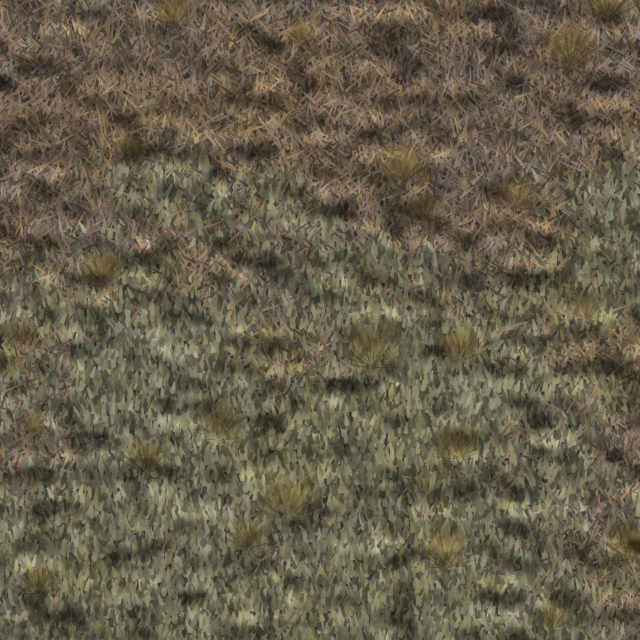
Write a WebGL 1 fragment shader that draws this texture.

```glsl
precision highp float;
// Dry hillside: sagebrush below thinning into brown straw and ochre grass above.
// Layers of short hashed strands are painted over dark earth, coloured by a
// noise map of plant cover, then shaded as clumps and dotted with grass tufts.

uniform vec2 u_resolution;

const vec3 EARTH = vec3(0.23, 0.21, 0.185);
const vec3 MAUVE = vec3(0.41, 0.365, 0.345);
const vec3 STRAW = vec3(0.46, 0.385, 0.28);
const vec3 SAGE = vec3(0.455, 0.45, 0.37);
const vec3 MOSS = vec3(0.44, 0.415, 0.27);
const vec3 OCHRE = vec3(0.46, 0.385, 0.215);

const int LAYERS = 8;
const float STRAND_CELLS = 64.0;          // strands per canvas height, each layer
const float SOFTNESS = 0.0014;            // edge blur in canvas units
const vec2 STRAW_SIZE = vec2(0.09, 0.75); // half width, half length in cells
const vec2 SAGE_SIZE = vec2(0.17, 0.38);
const float STRAW_SPREAD = 2.6;           // range of tilt in radians
const float SAGE_SPREAD = 1.0;
const vec2 CLUMP_SCALE = vec2(26.0, 36.0);
const float RELIEF = 0.75;
const float TUFT_CELLS = 7.0;
const float TUFT_STRENGTH = 0.65;

float hash(vec2 p) {
  return fract(sin(dot(p, vec2(127.1, 311.7))) * 43758.5453);
}

float noise(vec2 p) {
  vec2 i = floor(p);
  vec2 f = fract(p);
  f = f * f * (3.0 - 2.0 * f);
  float low = mix(hash(i), hash(i + vec2(1.0, 0.0)), f.x);
  float high = mix(hash(i + vec2(0.0, 1.0)), hash(i + 1.0), f.x);
  return mix(low, high, f.y);
}

float fbm(vec2 p) {
  float sum = 0.0;
  float gain = 0.53;
  for (int i = 0; i < 4; i++) {
    sum += gain * noise(p);
    p = p * 2.1 + 17.3;
    gain *= 0.5;
  }
  return sum;
}

// Coverage of one tapered strand centred on the origin
float strand(vec2 d, float tilt, vec2 size, float blur) {
  float c = cos(tilt);
  float s = sin(tilt);
  vec2 q = vec2(c * d.x - s * d.y, s * d.x + c * d.y);
  float along = clamp(q.y, -size.y, size.y);
  float width = size.x * (1.0 - 0.4 * along / size.y);
  return 1.0 - smoothstep(-blur, blur, length(q - vec2(0.0, along)) - width);
}

// Paints one layer; far rows come first so that near ones overlap them
vec3 paintStrands(vec3 color, vec2 p, float layer, float sageCover, float dryTone) {
  vec2 q = p * STRAND_CELLS + layer * vec2(7.31, 3.17);
  float blur = max(SOFTNESS, 0.7 / u_resolution.y) * STRAND_CELLS;
  for (int j = 0; j < 3; j++) {
    for (int i = 0; i < 3; i++) {
      vec2 cell = floor(q) + vec2(float(i) - 1.0, 1.0 - float(j));
      vec2 key = cell + layer * 19.7;
      float kind = hash(key + 3.1);
      float tone = hash(key + 8.7);
      vec2 center = cell + vec2(hash(key), hash(key + 5.3));
      float sage = smoothstep(-0.1, 0.1, sageCover - kind);
      float tilt = (hash(key + 11.9) - 0.5) * mix(STRAW_SPREAD, SAGE_SPREAD, sage);
      vec2 size = mix(STRAW_SIZE, SAGE_SIZE, sage) * vec2(1.0, 0.7 + 0.5 * tone);
      float hue = fract(kind * 7.0 + tone * 3.0);
      vec3 dry = mix(MAUVE, STRAW, smoothstep(0.2, 0.8, 0.55 * hue + dryTone * 0.5));
      vec3 green = mix(SAGE, MOSS, smoothstep(0.35, 0.95, 0.5 * hue + dryTone * 0.5));
      vec3 ink = mix(dry, green, sage) * mix(0.58, 1.3, tone);
      color = mix(color, ink, 0.9 * strand(q - center, tilt, size, blur));
    }
  }
  return color;
}

// Fans of ochre grass blades on scattered roots
vec3 paintTufts(vec3 color, vec2 p) {
  vec2 q = p * TUFT_CELLS;
  for (int j = 0; j < 3; j++) {
    for (int i = 0; i < 3; i++) {
      vec2 cell = floor(q) + vec2(float(i) - 1.0, 1.0 - float(j));
      vec2 root = cell + vec2(hash(cell + 2.3), hash(cell + 6.1));
      float radius = mix(0.2, 0.48, hash(cell + 9.4));
      float present = step(hash(cell + 4.8), 0.3 + 0.4 * root.y / TUFT_CELLS);
      vec2 d = q - root;
      float angle = atan(d.x, d.y + 0.5 * radius);
      float reach = length(d * vec2(1.0, 1.2)) / radius;
      float blades = noise(vec2(angle * 15.0, reach * 3.0) + cell * 13.0);
      float mask = 1.0 - smoothstep(0.15, 1.0, reach + 0.5 * (blades - 0.5));
      float light = 0.62 + 0.5 * blades + 0.3 * clamp(d.y / radius, -0.7, 0.7);
      color = mix(color, OCHRE * light, TUFT_STRENGTH * mask * present);
    }
  }
  return color;
}

void main() {
  vec2 p = gl_FragCoord.xy / u_resolution.y;

  // Plant cover: sage grows denser downhill, in wide patches
  float patches = fbm(p * vec2(4.0, 7.0) + 31.0);
  float sageCover = smoothstep(0.25, 0.8, patches + 0.7 * (0.5 - p.y));
  float dryTone = fbm(p * vec2(7.0, 11.0) + 57.0);

  vec3 color = EARTH * (0.8 + 0.4 * noise(p * 90.0));
  for (int i = 0; i < LAYERS; i++) {
    color = paintStrands(color, p, float(i) + 1.0, sageCover, dryTone);
  }
  color = paintTufts(color, p);

  // Clump relief: lit crowns above shadowed hollows
  float crown = noise(p * CLUMP_SCALE);
  float above = noise((p + vec2(0.004, 0.012)) * CLUMP_SCALE);
  float hollow = smoothstep(0.5, 0.8, fbm(p * vec2(19.0, 30.0) + 83.0));
  float shade = 1.02 + RELIEF * (crown - above) - 0.35 * hollow;
  color *= clamp(shade, 0.5, 1.3);

  gl_FragColor = vec4(color, 1.0);
}
```
